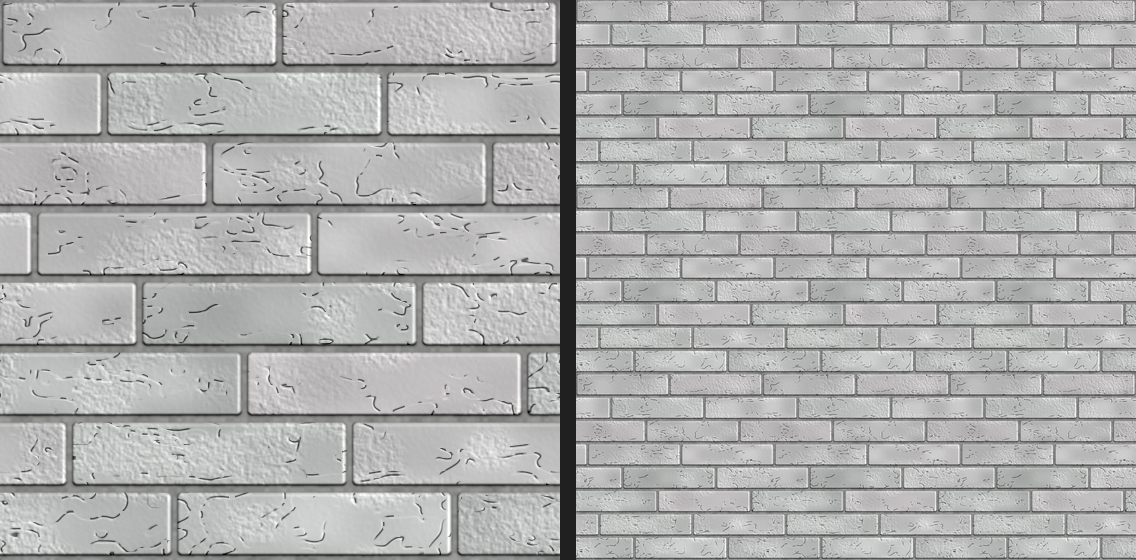
Left, the tile; right, the same tile 3 across and 3 down.
A three.js fragment shader for this texture:

```glsl
// Painted grey brick wall: 8 courses of 2 long bricks, each course shifted by 3/8 brick.
// Rounded-box distances give joints and lit rims; wrapped value noise gives tone,
// rough patches and broken cracks, seeded per brick so that the sheet tiles.
#define BRICKS vec2(2.0, 8.0)
#define COURSE_SHIFT 0.375
#define HALF_SIZE vec2(0.2441, 0.0552)
#define CORNER 0.008
#define LIGHT vec2(0.8, 0.6)
#define ROUGHNESS 0.34
#define CRACK_WIDTH 0.0015
#define CRACK_DEPTH 0.46
#define CRACK_LEVELS 3.0
#define WRAP 512.0

varying vec2 vUv;

float hash(vec2 p) {
  vec3 h = fract(vec3(p.xyx) * 0.1031);
  h += dot(h, h.yzx + 33.33);
  return fract((h.x + h.y) * h.z);
}

// Value noise that repeats after a whole number of lattice cells
float noise(vec2 p, float period) {
  vec2 i = floor(p), f = fract(p);
  f = f * f * f * (f * (f * 6.0 - 15.0) + 10.0);
  vec2 a = mod(i, period), b = mod(i + 1.0, period);
  return mix(mix(hash(a), hash(vec2(b.x, a.y)), f.x),
             mix(hash(vec2(a.x, b.y)), hash(b), f.x), f.y);
}

float roundedBox(vec2 p) {
  vec2 d = abs(p) - HALF_SIZE + CORNER;
  return length(max(d, 0.0)) + min(max(d.x, d.y), 0.0) - CORNER;
}

float bell(float x, float width) {
  return exp(-x * x / (width * width));
}

// Fine bumps of the rough patches
float bumps(vec2 p, vec2 seed) {
  return 0.6 * noise(p * 125.0 + seed, WRAP) + 0.4 * noise(p * 210.0 + seed.yx, WRAP);
}

// Smooth field whose contours are the cracks
float crackField(vec2 p, vec2 seed) {
  p *= vec2(13.0, 24.0);
  p += 0.6 * noise(p * 0.9 + seed.yx, WRAP);
  return noise(p + seed, WRAP) + 0.28 * noise(p * 2.6 + seed, WRAP);
}

// Dark broken grooves, with a lit wall on the side away from the light
float cracks(vec2 p, vec2 seed) {
  float e = 0.0015;
  float f = crackField(p, seed);
  vec2 slope = vec2(crackField(p + vec2(e, 0.0), seed),
                    crackField(p + vec2(0.0, e), seed)) - f;
  slope /= e;
  float steep = max(length(slope), 4.0);
  float dist = (fract(f * CRACK_LEVELS) - 0.5) / (CRACK_LEVELS * steep);
  float facing = dot(slope / steep, LIGHT);
  float dashes = smoothstep(0.42, 0.6, noise(p * vec2(95.0, 150.0) + seed, WRAP));
  float present = smoothstep(0.46, 0.62, noise(p * vec2(15.0, 22.0) + seed.yx + 9.0, WRAP));
  float groove = bell(dist, CRACK_WIDTH) * dashes;
  float wall = bell(dist + sign(facing) * 0.0032, 0.0018) * abs(facing);
  return present * (0.17 * wall * (0.4 + 0.6 * dashes) - CRACK_DEPTH * groove);
}

vec3 brickColor(vec2 p, vec2 id) {
  vec2 seed = id * vec2(31.0, 17.0) + 60.0;
  float tint = hash(id + 4.7);
  float broad = noise(p * vec2(9.0, 13.0) + seed, WRAP);
  vec3 cool = vec3(0.715, 0.730, 0.720);
  vec3 warm = vec3(0.755, 0.742, 0.750);
  vec3 color = mix(cool, warm, tint);
  color += 0.07 * (hash(id + 21.3) - 0.5) + 0.12 * (broad - 0.5);

  float rough = smoothstep(0.38, 0.72, noise(p * vec2(10.0, 14.0) + seed.yx + 3.0, WRAP));
  float relief = bumps(p, seed) - bumps(p + LIGHT * 0.003, seed);
  color += ROUGHNESS * relief * mix(0.12, 1.0, rough) + 0.035 * rough;
  return color + cracks(p, seed);
}

vec3 mortarColor(vec2 uv) {
  float grain = noise(uv * 128.0, 128.0) - 0.5;
  float stain = noise(uv * 24.0, 24.0) - 0.5;
  return vec3(0.545, 0.545, 0.540) + 0.09 * grain + 0.07 * stain;
}

void main() {
  // Brick layout: wrapped course and brick numbers, local position in canvas units
  vec2 cell = (vUv + vec2(0.0007, -0.0023)) * BRICKS;
  float course = mod(BRICKS.y - 1.0 - floor(cell.y), BRICKS.y);
  cell.x -= COURSE_SHIFT * course;
  vec2 id = vec2(mod(floor(cell.x), BRICKS.x), course);
  vec2 p = (fract(cell) - 0.5) / BRICKS;

  // Outline and its outward direction
  float e = 0.0008;
  float d = roundedBox(p);
  vec2 outward = vec2(roundedBox(p + vec2(e, 0.0)), roundedBox(p + vec2(0.0, e))) - d;
  outward /= e;
  vec2 lit = max(outward, 0.0), shaded = max(-outward, 0.0);

  float inside = 1.0 - smoothstep(-0.0012, 0.0018, d);
  vec3 color = mix(mortarColor(vUv), brickColor(p, id), inside);

  // Rims: bright right and top, dark left and bottom
  color += bell(d + 0.0045, 0.0028) * dot(lit, vec2(0.22, 0.07));
  color -= bell(d, 0.0022) * (dot(shaded, vec2(0.25, 0.36)) + dot(lit, vec2(0.10, 0.03)));
  color -= 0.10 * bell(d - 0.002, 0.003) * shaded.y;
  gl_FragColor = vec4(clamp(color, 0.0, 1.0), 1.0);
}
```
